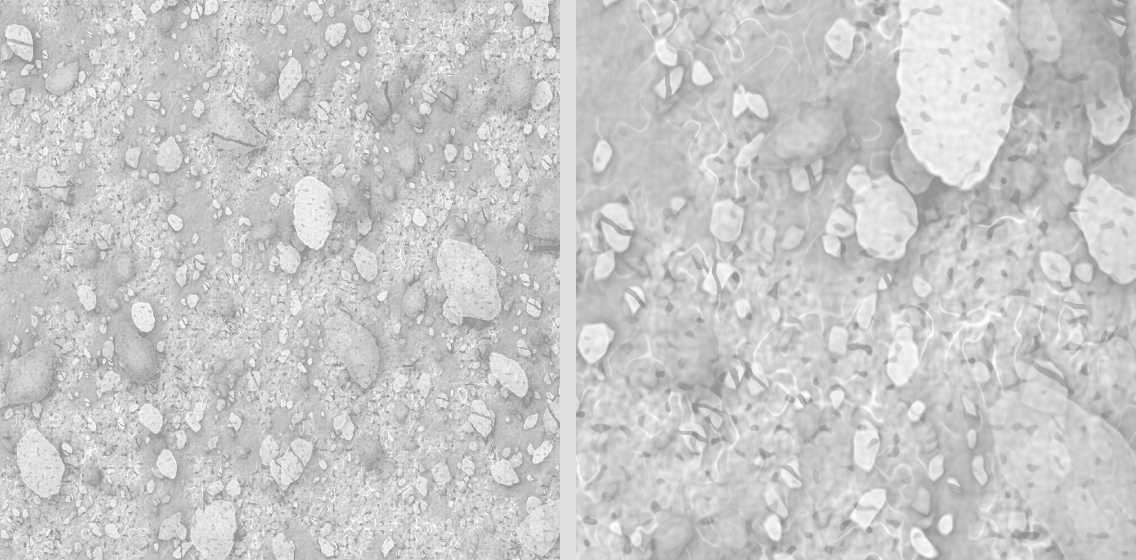
Left: the whole. Right: its middle third, enlarged.
Give the GLSL for this texture, as a Shadertoy shader.

```glsl
// Pale grey weathered conglomerate: chipped, pitted pebbles set in a rough, wrinkled matrix.

const float MATRIX_SMOOTH = 0.765;   // tone of the worn, flat patches
const float MATRIX_ROUGH = 0.835;    // tone of the crumbly patches
const float STONE_BRIGHT = 0.935;
const float STONE_DULL = 0.82;
const float RELIEF_GAIN = 0.24;
const float WRINKLE_GAIN = 0.13;
const float PIT_DEPTH = 0.17;
const float SHADOW_DEPTH = 0.17;
const float EDGE_SOFTNESS = 0.0011;
const vec2 GRAIN_STRETCH = vec2(1.0, 0.75);       // features run slightly upright
const vec2 PEBBLE_STRETCH = vec2(1.3, 0.82);
const vec2 SHADOW_SIDE = vec2(0.7, -0.7);
const float TAU = 6.28318;

float hash(vec2 p) {
    vec3 q = fract(p.xyx * 0.1031);
    q += dot(q, q.yzx + 33.33);
    return fract((q.x + q.y) * q.z);
}

vec2 hash2(vec2 p) {
    return vec2(hash(p), hash(p + vec2(47.0, 113.0)));
}

float corner(vec2 cell, vec2 offset) {
    float angle = TAU * hash(cell);
    return dot(vec2(cos(angle), sin(angle)), offset);
}

// Gradient noise, roughly -0.7 to 0.7
float noise(vec2 p) {
    vec2 i = floor(p), f = fract(p);
    vec2 u = f * f * f * (f * (f * 6.0 - 15.0) + 10.0);
    vec2 e = vec2(1.0, 0.0);
    float low = mix(corner(i, f), corner(i + e.xy, f - e.xy), u.x);
    float high = mix(corner(i + e.yx, f - e.yx), corner(i + e.xx, f - e.xx), u.x);
    return mix(low, high, u.y);
}

float fbm(vec2 p) {
    float sum = 0.0, amplitude = 0.6;
    for (int i = 0; i < 4; i++) {
        sum += amplitude * noise(p);
        p = mat2(1.6, 1.2, -1.2, 1.6) * p + 19.0;
        amplitude *= 0.62;
    }
    return sum;
}

vec2 rotate(vec2 p, float angle) {
    float c = cos(angle), s = sin(angle);
    return vec2(c * p.x - s * p.y, s * p.x + c * p.y);
}

// Irregular convex outline from random half planes; sharpness sets how angular it is
float pebbleDistance(vec2 q, float size, float sharpness, vec2 key) {
    float sum = 0.0;
    for (int i = 0; i < 7; i++) {
        vec2 r = hash2(key * 3.0 + float(i) * vec2(17.0, 29.0));
        float angle = (float(i) + 0.8 * r.x) * TAU / 7.0;
        float reach = size * (0.75 + 0.45 * r.y);
        sum += exp(sharpness * (dot(q, vec2(cos(angle), sin(angle))) - reach));
    }
    return log(sum) / sharpness;
}

// Paints one size class of pebbles, with their shadows, over tone
float scatterPebbles(float tone, vec2 p, float cell, float chance, float seed,
                     float grain, float pits, float soft) {
    vec2 g = p / cell;
    for (int k = 0; k < 9; k++) {
        vec2 id = floor(g) + vec2(k % 3 - 1, k / 3 - 1);
        vec2 key = id + seed;
        if (hash(key) > chance) continue;
        vec2 shape = hash2(key + 211.0), look = hash2(key + 431.0);
        vec2 local = g - id - 0.5 - 0.7 * (hash2(key + 71.0) - 0.5);
        if (length(local) > 1.1) continue;

        vec2 q = rotate(local, 1.5 * (shape.x - 0.5)) * PEBBLE_STRETCH;
        float size = mix(0.2, 0.42, shape.y);
        float d = pebbleDistance(q, size, mix(13.0, 40.0, look.y), key) * cell;

        // soft hollow around the pebble, deepest at the lower right
        float side = 0.6 + 0.4 * dot(local / (length(local) + 0.01), SHADOW_SIDE);
        tone -= SHADOW_DEPTH * side * exp(-max(d, 0.0) / (0.075 * cell + 0.001));

        // body: bright flat chips, or duller domes that darken toward the rim
        float dull = smoothstep(0.55, 0.8, look.x);
        float rim = smoothstep(-0.2 * cell, 0.0, d);
        float body = mix(STONE_BRIGHT, STONE_DULL, dull) + 0.07 * grain;
        body -= rim * mix(0.02, 0.12, dull) * (0.5 + side);
        body -= 0.7 * PIT_DEPTH * pits * (1.0 - 0.5 * dull);
        body += 0.06 * exp(-abs(d + 0.0015) / 0.0014);

        // a few pebbles are split by a slanted crack
        float slit = abs(dot(q, vec2(0.5, 0.87)) - 0.25 * (look.y - 0.5)) * cell;
        float cracked = step(0.82, hash(key + 631.0));
        body -= 0.24 * cracked * (1.0 - smoothstep(0.001, 0.001 + 0.022 * cell, slit));

        float cover = (1.0 - smoothstep(-soft, soft, d)) * mix(0.65, 1.0, hash(key + 877.0));
        tone = mix(tone, body, cover);
    }
    return tone;
}

void mainImage(out vec4 fragColor, in vec2 fragCoord) {
    vec2 uv = fragCoord / iResolution.y;
    float soft = max(EDGE_SOFTNESS, 0.8 / iResolution.y);

    // ragged coordinates roughen every outline
    vec2 wobble = vec2(noise(uv * 38.0), noise(uv * 38.0 + 57.0));
    vec2 chip = vec2(noise(uv * 120.0 + 9.0), noise(uv * 120.0 + 83.0));
    vec2 p = uv + 0.005 * wobble + 0.0022 * chip;
    vec2 s = p * GRAIN_STRETCH;

    // matrix: embossed relief, bright wrinkles and dark pits
    float patches = noise(s * 8.0 + 5.0) + 0.7 * noise(s * 24.0 + 31.0);
    float rough = smoothstep(-0.35, 0.2, patches);
    float relief = fbm(s * 46.0) - fbm((s + vec2(0.0022, -0.0018)) * 46.0);
    float wrinkles = 1.0 - smoothstep(0.0, 0.11, abs(noise(s * 72.0 + 13.0)));
    wrinkles *= smoothstep(-0.2, 0.25, noise(s * 30.0 + 91.0));
    float pits = smoothstep(0.22, 0.42, noise(uv * 125.0 + 41.0));
    float grain = noise(uv * 210.0 + 3.0);

    float tone = mix(MATRIX_SMOOTH, MATRIX_ROUGH, rough);
    tone += RELIEF_GAIN * relief * mix(0.5, 1.15, rough);
    tone += WRINKLE_GAIN * wrinkles * mix(0.5, 1.0, rough);
    tone += 0.1 * grain * mix(0.4, 1.0, rough);
    tone -= PIT_DEPTH * pits * mix(0.15, 1.0, rough);

    // pebbles, from gravel up to the large chips
    tone = scatterPebbles(tone, p, 0.019, 0.32, 100.0, grain, pits, soft);
    tone = scatterPebbles(tone, p, 0.037, 0.36, 300.0, grain, pits, soft);
    tone = scatterPebbles(tone, p, 0.070, 0.38, 500.0, grain, pits, soft);
    tone = scatterPebbles(tone, p, 0.145, 0.32, 700.0, grain, pits, soft);

    fragColor = vec4(vec3(clamp(tone, 0.58, 0.985)), 1.0);
}
```
